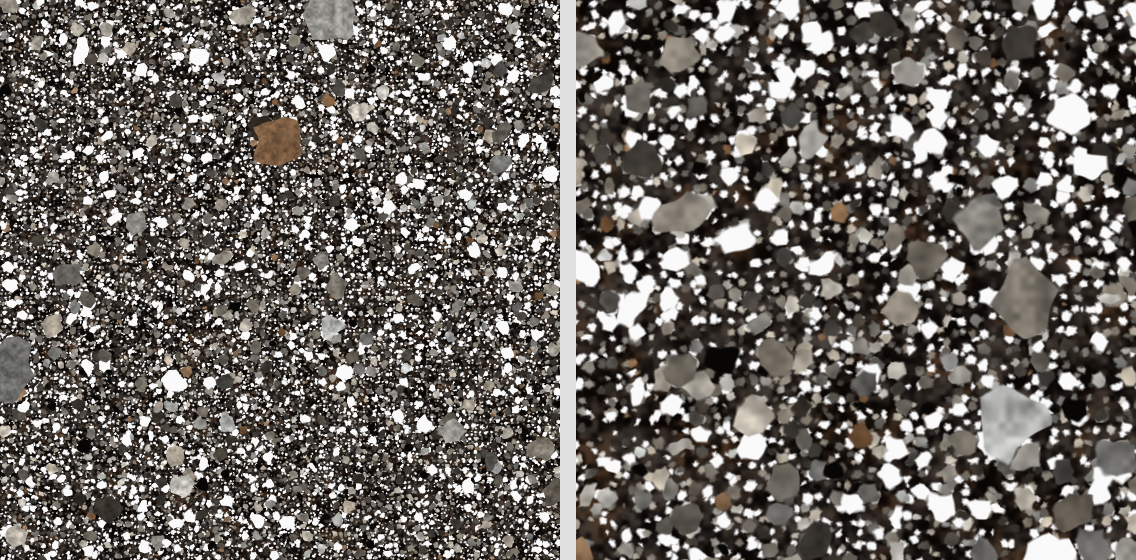
Left, the full canvas; right, a detail of the centre.
Give the GLSL for this texture, as a Shadertoy shader.

```glsl
// Thin section of sandstone: pale angular grains of many sizes in a dark brown matrix.

const vec3 MATRIX_DEEP = vec3(0.035, 0.022, 0.016);
const vec3 MATRIX_PALE = vec3(0.26, 0.225, 0.20);
const vec3 QUARTZ = vec3(0.98, 0.98, 0.985);
const vec3 LITHIC_DARK = vec3(0.17, 0.155, 0.14);
const vec3 LITHIC_PALE = vec3(0.78, 0.765, 0.745);
const vec3 OCHRE = vec3(0.55, 0.36, 0.20);
const vec3 OPAQUE = vec3(0.03, 0.025, 0.02);

float hash(vec2 p) {
    return fract(sin(dot(p, vec2(127.1, 311.7))) * 43758.5453);
}

vec2 hash2(vec2 p) {
    return vec2(hash(p), hash(p + 41.3));
}

float noise(vec2 p) {
    vec2 i = floor(p), f = fract(p);
    f = f * f * (3.0 - 2.0 * f);
    return mix(mix(hash(i), hash(i + vec2(1, 0)), f.x),
               mix(hash(i + vec2(0, 1)), hash(i + vec2(1, 1)), f.x), f.y);
}

mat2 rotation(float a) {
    float c = cos(a), s = sin(a);
    return mat2(c, -s, s, c);
}

// Distance to an irregular convex polygon with six jittered sides
float polygonDistance(vec2 p, float radius, vec2 seed) {
    float d = -1.0;
    for (int i = 0; i < 6; i++) {
        vec2 jitter = hash2(seed + float(i) * 7.7);
        float a = (float(i) + 0.6 * jitter.x) * 1.0472;
        d = max(d, dot(p, vec2(cos(a), sin(a))) - radius * mix(0.68, 1.0, jitter.y));
    }
    // Blend with a circle to wear down the corners
    return max(d, length(p) - radius * 1.02);
}

// Clear quartz, mottled rock fragments, a few ochre and opaque grains
vec3 grainColor(vec2 uv, vec2 seed, float quartzShare) {
    float kind = hash(seed + 3.1);
    if (kind < quartzShare) return QUARTZ;
    float tone = hash(seed + 5.9);
    vec3 color = mix(LITHIC_DARK, LITHIC_PALE, tone);
    color *= mix(vec3(1.04, 1.0, 0.93), vec3(0.97, 1.0, 1.02), hash(seed + 8.3));
    if (kind > 0.975) color = mix(color, OCHRE, 0.6);
    else if (kind > 0.94) return OPAQUE;
    float mottle = 0.6 * noise(uv * 95.0 + seed) + 0.4 * noise(uv * 230.0);
    return color * (0.68 + 0.64 * mottle);
}

// Paints one size class: at most one grain per grid cell
vec3 paintGrains(vec3 base, vec2 uv, float cells, float density,
                 float quartzShare, float soft) {
    vec2 wobble = vec2(noise(uv * cells * 4.0), noise(uv * cells * 4.0 + 19.0)) - 0.5;
    vec2 p = uv * cells + 0.13 * wobble;
    vec2 home = floor(p);
    for (int y = -1; y <= 1; y++) {
        for (int x = -1; x <= 1; x++) {
            vec2 cell = home + vec2(x, y);
            vec2 seed = cell + cells * 1.37;
            if (hash(seed) > density) continue;
            vec2 shape = hash2(seed + 11.7);
            vec2 q = p - cell - 0.5 - 0.8 * (hash2(seed + 23.9) - 0.5);
            q = rotation(0.4 + 2.8 * (hash(seed + 31.1) - 0.5)) * q;
            float stretch = mix(1.0, 1.75, shape.x * shape.x);
            q.y *= stretch;
            float radius = mix(0.22, 0.5, shape.y);
            float d = polygonDistance(q, radius, seed) / (cells * sqrt(stretch));
            float cover = 1.0 - smoothstep(-soft, soft, d);
            if (cover > 0.0)
                base = mix(base, grainColor(uv, seed, quartzShare), cover);
        }
    }
    return base;
}

// Cloudy brown groundmass with fine specks
vec3 matrixColor(vec2 uv) {
    float cloud = 0.3 * noise(uv * 45.0) + 0.35 * noise(uv * 130.0 + 7.0)
                + 0.35 * noise(uv * 270.0 + 3.0);
    vec3 color = mix(MATRIX_DEEP, MATRIX_PALE, smoothstep(0.25, 0.85, cloud));
    float rust = smoothstep(0.55, 0.9, noise(uv * 60.0 + 31.0));
    return color * mix(vec3(1.0), vec3(1.15, 0.95, 0.75), rust);
}

void mainImage(out vec4 fragColor, in vec2 fragCoord) {
    vec2 uv = fragCoord / iResolution.y;
    float soft = max(0.0011, 0.7 / iResolution.y);

    // Fine to coarse, so large grains lie on top
    vec3 color = matrixColor(uv);
    color = paintGrains(color, uv, 150.0, 0.78, 0.40, soft);
    color = paintGrains(color, uv, 95.0, 0.66, 0.40, soft);
    color = paintGrains(color, uv, 58.0, 0.52, 0.42, soft);
    color = paintGrains(color, uv, 34.0, 0.36, 0.40, soft);
    color = paintGrains(color, uv, 18.0, 0.18, 0.22, soft);
    color = paintGrains(color, uv, 7.0, 0.10, 0.0, soft);
    fragColor = vec4(color, 1.0);
}
```
